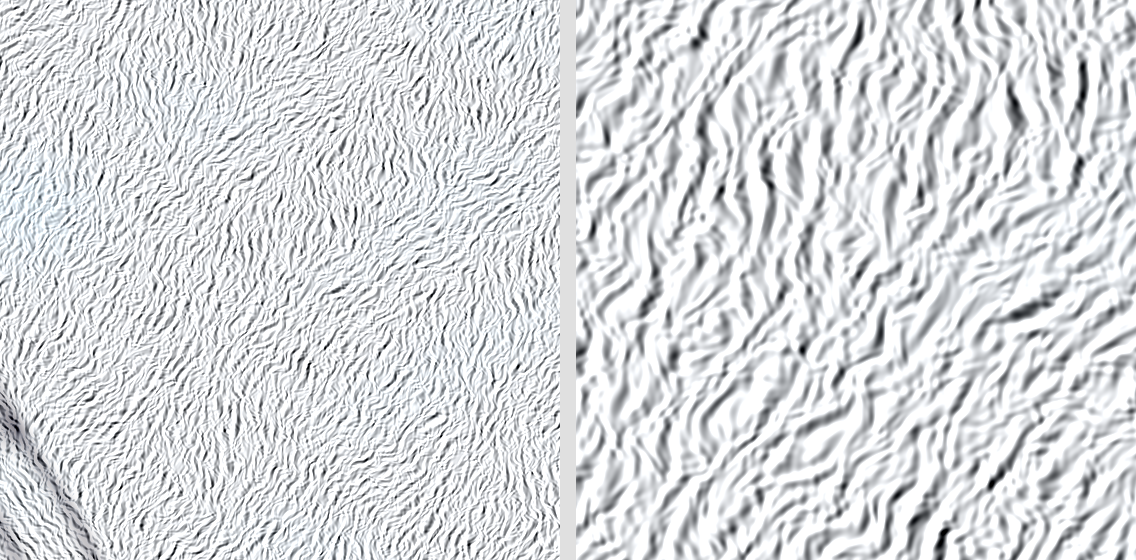
Left, the full canvas; right, a detail of the centre.
Reproduce this texture procedurally as a Shadertoy shader.

```glsl
const vec3 STROKE_CELLS = vec3(24.0, 38.0, 54.0);   // cells per canvas: coarse, mid, fine
const vec3 STROKE_WEIGHT = vec3(0.72, 0.55, 0.42);
const vec3 ANGLE_SPREAD = vec3(0.7, 1.2, 1.9);      // random turn of strokes, radians
const float RIDGES_PER_CELL = 2.6;
const float STROKE_WIDTH = 0.6;                     // across / along
const int STROKES_PER_CELL = 3;
const float STROKE_GAIN = 1.57;                     // brings a layer to unit deviation
const float LEAN_ANGLE = 1.13;
const float FOLD_ANGLE = 2.08;
const vec2 FOLD_NORMAL = vec2(0.870, 0.492);
const float FOLD_OFFSET = 0.168;
const float PAPER_LEVEL = 0.915;
const float INK_CONTRAST = 0.235;
const vec3 COOL_TINT = vec3(-0.010, 0.0, 0.014);
const vec3 HAZE_BLUE = vec3(-0.035, 0.0, 0.02);
const vec3 FOLD_SHADE = vec3(0.31, 0.32, 0.30);

vec4 hash4(vec3 c) {
    vec4 p = fract(c.xyzx * vec4(0.1031, 0.1030, 0.0973, 0.1099));
    p += dot(p, p.wzxy + 33.33);
    return fract((p.xxyz + p.yzzw) * p.zywx);
}

// Signed distance to the fold in the lower left corner, negative inside
float foldDistance(vec2 p) {
    return dot(p, FOLD_NORMAL) - FOLD_OFFSET - 0.006 * sin(p.y * 19.0);
}

// Local stroke direction from layered sines, turned along the fold
float flowAngle(vec2 p) {
    float sway = 0.24 * sin(p.x * 13.0 + 3.0 * sin(p.y * 5.0))
               + 0.22 * sin(p.y * 17.0 - p.x * 9.0 + 1.7)
               + 0.18 * sin(p.x * 31.0 + p.y * 23.0);
    float inFold = smoothstep(0.02, -0.02, foldDistance(p));
    return mix(LEAN_ANGLE + sway, FOLD_ANGLE + 0.5 * sway, inFold);
}

// Cellular noise of short rippled strokes scattered around each cell
float strokeLayer(vec2 p, float cells, float spread, float seed) {
    vec2 q = p * cells;
    vec2 home = floor(q);
    float sum = 0.0;
    for (int y = -1; y <= 1; y++)
    for (int x = -1; x <= 1; x++) {
        vec2 cell = home + vec2(x, y);
        float flow = flowAngle((cell + 0.5) / cells);
        for (int k = 0; k < STROKES_PER_CELL; k++) {
            vec4 h = hash4(vec3(cell + 7.0, seed + float(k) * 5.0));
            float angle = flow + (h.w - 0.5) * spread;
            vec2 dir = vec2(cos(angle), sin(angle));
            vec2 d = q - cell - h.xy;
            float along = dot(d, dir);
            float across = dot(d, vec2(-dir.y, dir.x));
            float w = across / STROKE_WIDTH;
            float envelope = max(0.0, 1.0 - along * along - w * w);
            float ripple = cos(6.2832 * (RIDGES_PER_CELL * across + h.z));
            sum += envelope * envelope * envelope * ripple;
        }
    }
    return sum * STROKE_GAIN;
}

float band(float x, float center, float width) {
    float t = (x - center) / width;
    return exp(-t * t);
}

void mainImage(out vec4 fragColor, in vec2 fragCoord) {
    vec2 p = fragCoord / iResolution.y;

    // Small wiggle so strokes meander
    vec2 wiggled = p + 0.0022 * sin(p.yx * vec2(105.0, 88.0) + 3.0 * sin(p * 37.0));

    float relief = 0.0;
    for (int i = 0; i < 3; i++)
        relief += STROKE_WEIGHT[i]
                * strokeLayer(wiggled, STROKE_CELLS[i], ANGLE_SPREAD[i], 11.0 + 31.0 * float(i));

    // Faint blue, flatter patches
    float patches = sin(p.x * 8.0 + 2.0 * sin(p.y * 7.0)) * sin(p.y * 11.0 - p.x * 3.0);
    float leftHaze = band(length((p - vec2(0.05, 0.63)) * vec2(0.8, 1.0)), 0.0, 0.10);
    float haze = clamp(0.35 * max(patches, 0.0) + leftHaze, 0.0, 1.0);
    relief *= 1.06 - 0.3 * haze;

    // Grey creases of the fold
    float d = foldDistance(p);
    float crease = 0.75 * band(d, -0.022, 0.016)
                 + 0.8 * band(d, -0.142, 0.016)
                 + 0.7 * band(length(p - vec2(0.015, 0.235)), 0.0, 0.035);
    crease *= smoothstep(0.012, -0.012, d);

    float level = PAPER_LEVEL - INK_CONTRAST * relief;
    vec3 color = vec3(level) + COOL_TINT + HAZE_BLUE * haze;
    color = min(color, vec3(1.0)) - FOLD_SHADE * crease;
    fragColor = vec4(clamp(color, 0.0, 1.0), 1.0);
}
```
